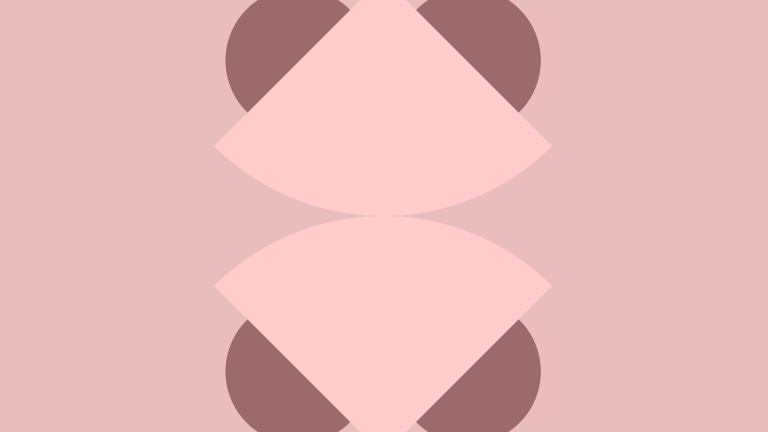
Reproduce this background procedurally as a WebGL 2 fragment shader.

```glsl
#version 300 es
precision highp float;
// Two quarter-circle fans touch at their arcs in the middle of a plain field,
// with a dark disc tucked behind each straight edge.
// The plane is folded into one quadrant, so each shape is described only once.

uniform vec2 u_resolution;
out vec4 outColor;

// Smooth coverage of a signed distance, about one pixel wide
float coverage(float dist) {
    return clamp(0.5 - dist * u_resolution.y, 0.0, 1.0);
}

// Right-angled fan opening downwards from its apex, for p.x >= 0
float fanDistance(vec2 p, float radius) {
    float straightEdge = (p.x + p.y) * sqrt(0.5);
    return max(length(p) - radius, straightEdge);
}

void main() {
    // Units of canvas height, centred and mirrored on both axes
    vec2 p = (gl_FragCoord.xy - 0.5 * u_resolution) / u_resolution.y;
    p = abs(p + vec2(0.002, 0.0));

    float fanRadius = 0.553;
    vec3 field = vec3(0.912, 0.741, 0.743);
    vec3 plum = vec3(0.612, 0.412, 0.427);
    vec3 blush = vec3(1.0, 0.8, 0.792);

    // Disc near the midpoint of the straight edge, then the fan over it
    float disc = length(p - vec2(0.197, 0.36)) - 0.168;
    float fan = fanDistance(p - vec2(0.0, fanRadius), fanRadius);

    vec3 color = mix(field, plum, coverage(disc));
    color = mix(color, blush, coverage(fan));
    outColor = vec4(color, 1.0);
}
```
